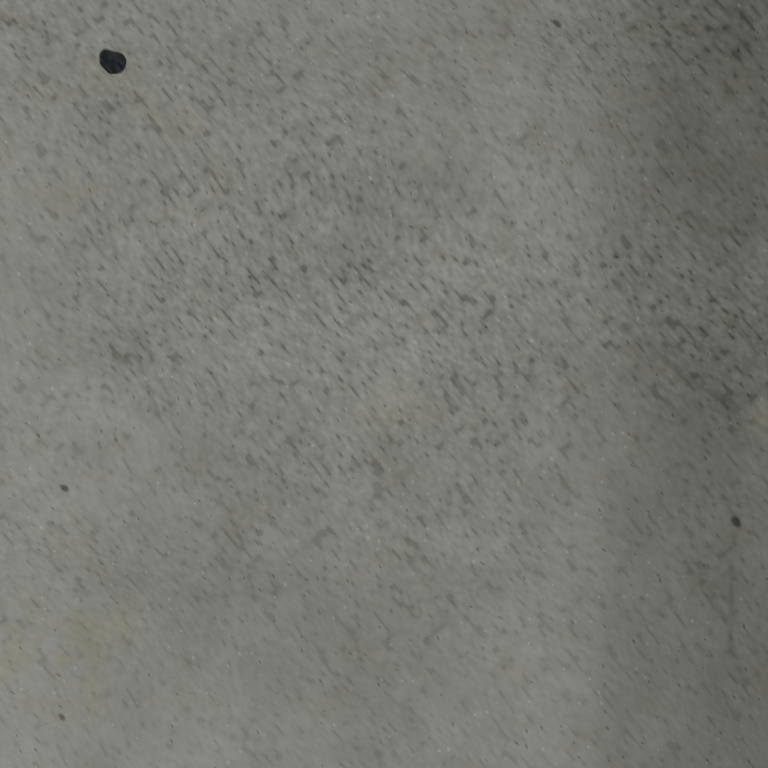
A Shadertoy shader for this texture:

```glsl
// Worn grey concrete: a soft light-to-dark wash with cloudy mottling,
// fine slanted trowel grain, brown stains, scattered pits and one dark chip.
// Everything is layered value noise plus a few soft distance shapes.

const vec3 CONCRETE_TINT = vec3(0.0, 0.004, -0.020);
const vec3 STAIN_SHIFT = vec3(-0.035, -0.045, -0.085);
const vec3 CHIP_COLOR = vec3(0.14, 0.145, 0.15);
const float GRAIN_ANGLE = -0.9;

float hash(vec2 p) {
    vec3 q = fract(p.xyx * 0.1031);
    q += dot(q, q.yzx + 33.33);
    return fract((q.x + q.y) * q.z);
}

float valueNoise(vec2 p) {
    vec2 cell = floor(p);
    vec2 f = fract(p);
    f = f * f * (3.0 - 2.0 * f);
    float low = mix(hash(cell), hash(cell + vec2(1.0, 0.0)), f.x);
    float high = mix(hash(cell + vec2(0.0, 1.0)), hash(cell + 1.0), f.x);
    return mix(low, high, f.y);
}

// Fractal noise centred on zero
float clouds(vec2 p) {
    float sum = 0.0;
    float amplitude = 0.5;
    for (int i = 0; i < 4; i++) {
        sum += amplitude * (valueNoise(p) - 0.5);
        p = mat2(0.8, 0.6, -0.6, 0.8) * p * 2.03 + 17.3;
        amplitude *= 0.5;
    }
    return sum;
}

vec2 rotate(vec2 p, float angle) {
    float c = cos(angle);
    float s = sin(angle);
    return vec2(c * p.x + s * p.y, c * p.y - s * p.x);
}

// Soft round falloff, one at the centre
float blob(vec2 p, vec2 center, vec2 size) {
    vec2 d = (p - center) / size;
    return exp(-dot(d, d));
}

// Soft line between two points
float scratch(vec2 p, vec2 a, vec2 b, float width) {
    vec2 ab = b - a;
    float t = clamp(dot(p - a, ab) / dot(ab, ab), 0.0, 1.0);
    return 1.0 - smoothstep(0.0, width, length(p - a - t * ab));
}

// One slanted oval per grid cell, present with the given chance
float pits(vec2 p, float density, float chance, float stretch) {
    vec2 grid = p * density;
    vec2 cell = floor(grid);
    vec2 jitter = vec2(hash(cell + 3.7), hash(cell + 41.2));
    vec2 d = rotate(fract(grid) - mix(vec2(0.3), vec2(0.7), jitter),
                    GRAIN_ANGLE + 0.8 * (jitter.x - 0.5));
    float radius = mix(0.12, 0.28, hash(cell + 71.9));
    float oval = length(d * vec2(1.0, stretch));
    return step(hash(cell + 11.5), chance) * (1.0 - smoothstep(0.3 * radius, radius, oval));
}

// Elongated trowel grain centred on zero
float grain(vec2 p, vec2 frequency) {
    return valueNoise(rotate(p, GRAIN_ANGLE) * frequency + 50.0) - 0.5;
}

void mainImage(out vec4 fragColor, in vec2 fragCoord) {
    vec2 p = fragCoord / iResolution.y;
    float broad = clouds(p * 4.0 + 5.0);
    float mottle = clouds(p * 17.0 + 31.0);
    vec2 bent = p + 0.022 * vec2(valueNoise(p * 6.0), valueNoise(p * 6.0 + 80.0));

    // Broad lighting and the darker worn band on the right
    float tone = 0.513 - 0.042 * p.x + 0.10 * broad + 0.055 * mottle;
    float edge = p.x + 0.14 * broad + 0.03 * mottle;
    tone -= 0.055 * smoothstep(0.68, 0.94, edge);
    tone -= 0.025 * smoothstep(0.79, 0.84, edge) * (1.0 - 0.5 * p.y);
    tone -= 0.035 * blob(p, vec2(0.97, 0.84), vec2(0.22, 0.30));

    // Directional grain, with dark hollows where the coarse layer dips
    float coarse = grain(bent, vec2(85.0, 190.0));
    float fine = grain(bent + 0.37, vec2(150.0, 270.0));
    float roughness = 0.75 + 1.4 * valueNoise(p * 5.0 + 9.0) * smoothstep(0.0, 0.6, p.y);
    tone += roughness * (0.034 * coarse + 0.030 * fine);
    tone -= 0.035 * roughness * smoothstep(0.22, 0.46, -coarse);

    // Small pits, pale grit and long faint scratches
    tone -= 0.075 * pits(bent, 52.0, 0.14, 2.2);
    tone -= 0.15 * pits(p + 0.13, 17.0, 0.025, 1.7);
    tone += 0.05 * pits(p + 0.71, 66.0, 0.09, 1.3);
    tone -= 0.035 * scratch(bent, vec2(0.83, 0.59), vec2(0.97, 0.47), 0.008);
    tone -= 0.030 * scratch(bent, vec2(0.965, 0.28), vec2(0.97, 0.16), 0.007);

    // Patchy brown stains
    float stain = blob(p, vec2(0.07, 0.17), vec2(0.07, 0.09));
    stain += 0.55 * blob(p, vec2(0.13, 0.74), vec2(0.12, 0.04));
    stain += 0.45 * blob(p, vec2(0.20, 0.85), vec2(0.08, 0.04));
    stain += 0.35 * blob(p, vec2(0.53, 0.45), vec2(0.10, 0.06));
    stain *= smoothstep(-0.16, 0.22, mottle + 0.15 * coarse);
    stain += 0.22 * smoothstep(0.05, 0.24, clouds(p * 24.0 + 63.0));
    vec3 color = vec3(tone) + CONCRETE_TINT + STAIN_SHIFT * stain;
    color += vec3(0.07, 0.065, 0.03) * blob(p, vec2(0.98, 0.43), vec2(0.03, 0.05))
           * smoothstep(-0.1, 0.2, mottle);

    // Dark angular chip near the upper left
    vec2 toChip = p - vec2(0.143, 0.921);
    float chipRadius = 0.017 + 0.012 * (valueNoise(p * 75.0) - 0.5);
    float chip = 1.0 - smoothstep(-0.0015, 0.0025, length(toChip) - chipRadius);
    color = mix(color, CHIP_COLOR + 0.08 * fine, chip);

    fragColor = vec4(color, 1.0);
}
```
